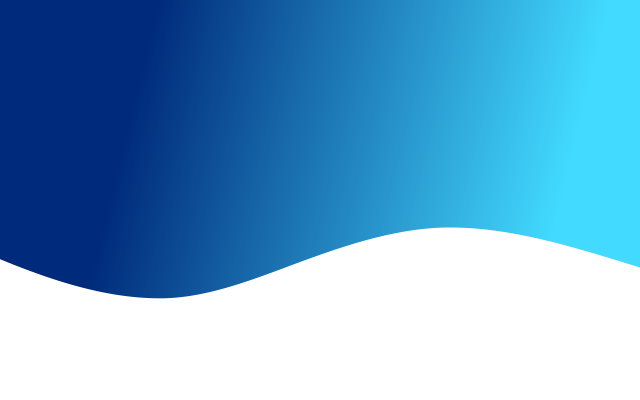
A WebGL 1 fragment shader for this background:

```glsl
precision highp float;
// A slanted gradient from navy to bright cyan above a smooth white wave.
// The wave is a chain of cubic Hermite spans through a few knots, and the
// gradient is a clamped linear ramp along a tilted axis.

uniform vec2 u_resolution;

const vec3 NAVY  = vec3(0.0, 0.165, 0.482);
const vec3 CYAN  = vec3(0.257, 0.853, 1.0);
const vec3 WHITE = vec3(1.0);

// Gradient ramp: tilt of its axis, then where it starts and ends
const float RAMP_TILT  = 0.153;
const float RAMP_START = 0.245;
const float RAMP_END   = 0.952;

// Wave knots: x, height, slope, as fractions of the canvas
const vec3 LEFT_EDGE  = vec3(0.0, 0.3521, -0.66);
const vec3 TROUGH     = vec3(0.25, 0.2542, 0.0);
const vec3 RISE       = vec3(0.4492, 0.3333, 0.60);
const vec3 CREST      = vec3(0.7031, 0.4313, 0.0);
const vec3 RIGHT_EDGE = vec3(1.0, 0.3313, -0.49);

// Height of the cubic span between knots a and b
float hermite(vec3 a, vec3 b, float x) {
  float span = b.x - a.x;
  float t = (x - a.x) / span;
  float s = 1.0 - t;
  float blend = t * t * (3.0 - 2.0 * t);
  return mix(a.y, b.y, blend) + span * t * s * (a.z * s - b.z * t);
}

float waveHeight(float x) {
  if (x < TROUGH.x) return hermite(LEFT_EDGE, TROUGH, x);
  if (x < RISE.x) return hermite(TROUGH, RISE, x);
  if (x < CREST.x) return hermite(RISE, CREST, x);
  return hermite(CREST, RIGHT_EDGE, x);
}

vec3 skyColor(vec2 uv) {
  float along = uv.x + RAMP_TILT * (1.0 - uv.y);
  float t = clamp((along - RAMP_START) / (RAMP_END - RAMP_START), 0.0, 1.0);
  return mix(NAVY, CYAN, t);
}

void main() {
  vec2 uv = gl_FragCoord.xy / u_resolution;

  // Cover the sky below the wave, with an edge one pixel wide
  float above = (uv.y - waveHeight(uv.x)) * u_resolution.y;
  float sky = clamp(above + 0.5, 0.0, 1.0);
  gl_FragColor = vec4(mix(WHITE, skyColor(uv), sky), 1.0);
}
```
